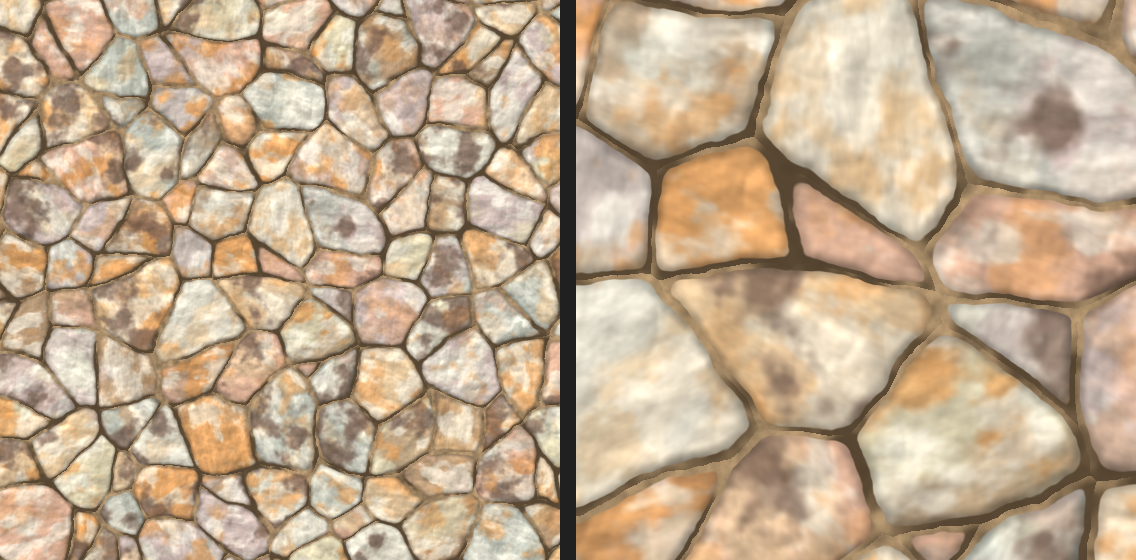
Left, the full canvas; right, a detail of the centre.
Write a Shadertoy shader that draws this texture.

```glsl
// Rubble stone wall: irregular, weathered, multicoloured stones set in sandy mortar.
#define CELLS 10.6        // stones across the canvas
#define JITTER 0.86       // scatter of the stone centres
#define SIZE_SPREAD 0.42  // difference between large and small stones
#define JOINT 0.036       // half width of the mortar joint
#define ROUNDING 0.035    // softness of the stone corners
#define ROUGHNESS 0.10    // raggedness of the stone outlines
#define RELIEF 1.15       // strength of the surface bumps
#define LIGHT normalize(vec2(-0.5, 0.85))

float hash(vec2 p) {
    vec3 q = fract(vec3(p.xyx) * 0.1031);
    q += dot(q, q.yzx + 33.33);
    return fract((q.x + q.y) * q.z);
}

vec2 hash2(vec2 p) {
    return vec2(hash(p + 11.3), hash(p + 57.7));
}

float noise(vec2 p) {
    vec2 i = floor(p), f = fract(p);
    f = f * f * (3.0 - 2.0 * f);
    return mix(mix(hash(i), hash(i + vec2(1, 0)), f.x),
               mix(hash(i + vec2(0, 1)), hash(i + vec2(1, 1)), f.x), f.y);
}

float fbm(vec2 p) {
    float sum = 0.0, amp = 0.533;
    for (int i = 0; i < 4; i++) {
        sum += amp * noise(p);
        p = mat2(1.6, 1.2, -1.2, 1.6) * p + 17.0;
        amp *= 0.5;
    }
    return sum;
}

mat2 rotation(float a) {
    return mat2(cos(a), sin(a), -sin(a), cos(a));
}

// Stone centre in xy, size weight in z
vec3 site(vec2 id) {
    return vec3(id + 0.5 + JITTER * (hash2(id) - 0.5), SIZE_SPREAD * hash(id + 91.0));
}

float power(vec2 p, vec3 s) {
    return dot(p - s.xy, p - s.xy) - s.z;
}

// Finds the stone at p; returns distance to its edge, its id and the outward direction
float findStone(vec2 p, out vec2 id, out vec2 outward) {
    vec2 base = floor(p);
    float best = 1e3;
    for (int k = 0; k < 25; k++) {
        vec2 cell = base + vec2(k % 5 - 2, k / 5 - 2);
        float d = power(p, site(cell));
        if (d < best) { best = d; id = cell; }
    }
    vec3 own = site(id);
    float sum = 1e-20;
    outward = vec2(0);
    for (int k = 0; k < 25; k++) {
        vec2 cell = base + vec2(k % 5 - 2, k / 5 - 2);
        if (cell == id) continue;
        vec3 other = site(cell);
        vec2 gap = other.xy - own.xy;
        float len = max(length(gap), 0.001);
        float w = exp(-(power(p, other) - best) / (2.0 * len * ROUNDING));
        sum += w;
        outward += w * gap / len;
    }
    outward /= sum;
    return -log(sum) * ROUNDING;
}

vec3 mineral(float h) {
    vec3 tones[8] = vec3[8](
        vec3(0.83, 0.81, 0.74), vec3(0.84, 0.73, 0.58), vec3(0.69, 0.70, 0.65),
        vec3(0.84, 0.62, 0.40), vec3(0.82, 0.66, 0.56), vec3(0.67, 0.56, 0.44),
        vec3(0.75, 0.68, 0.65), vec3(0.80, 0.76, 0.64));
    return tones[int(h * 7.999)];
}

// Rough broken surface: soft bumps with sharp creases
float height(vec2 p) {
    return 0.55 * fbm(p * 3.2) + 0.42 * abs(noise(p * 2.1 + 8.0) - 0.5)
         + 0.22 * abs(noise(p * 5.3 + 31.0) - 0.5);
}

vec3 stoneColor(vec2 p, vec2 id) {
    vec2 seed = hash2(id + 7.0);
    vec2 q = rotation(seed.x * 6.283) * (p - site(id).xy) + 60.0 * seed;
    float grain = fbm(q * vec2(3.0, 7.0));
    vec3 col = mix(mineral(hash(id + 3.0)), mineral(hash(id + 29.0)),
                   0.75 * smoothstep(0.45, 0.66, fbm(q * 1.7)));

    // Rust, pale crust and dark stains
    float rust = smoothstep(0.48, 0.68, fbm(q * 2.6 + 7.0)) * seed.y;
    col = mix(col, vec3(0.81, 0.56, 0.31), 0.75 * rust);
    float crust = smoothstep(0.46, 0.64, fbm(q * vec2(2.4, 3.6) + 23.0));
    col = mix(col, vec3(0.89, 0.87, 0.81), 0.62 * crust);
    float stain = smoothstep(0.50, 0.70, fbm(q * 2.2 + 41.0)) * step(0.55, hash(id + 77.0));
    col = mix(col, vec3(0.43, 0.34, 0.29), 0.75 * stain);
    col *= 0.83 + 0.40 * grain;

    // Relief lit from the upper left
    vec2 r = p + 30.0 * seed;
    float slope = height(r) - height(r + 0.05 * LIGHT);
    return col * (1.0 + RELIEF * clamp(slope, -0.22, 0.18));
}

void mainImage(out vec4 fragColor, in vec2 fragCoord) {
    vec2 p = fragCoord / iResolution.y * CELLS + 20.0;
    float aa = CELLS / iResolution.y;

    // Broad bends vary the stone shapes, fine ones chip their outlines
    vec2 bend = vec2(noise(p * 0.7), noise(p * 0.7 + 40.0)) - 0.5;
    vec2 chip = vec2(fbm(p * 3.5 + 5.0), fbm(p * 3.5 + 70.0)) - 0.5;
    vec2 id, outward;
    float edge = findStone(p + 0.55 * bend + ROUGHNESS * chip, id, outward);
    float inside = edge - JOINT * (0.6 + 0.8 * noise(p * 1.6 + 13.0));
    float facing = dot(outward, LIGHT);

    // Stone with worn, bevelled rim
    vec3 stone = stoneColor(p, id) * 1.04;
    stone *= 1.0 + 0.13 * facing * exp(-max(inside, 0.0) / 0.07);
    stone *= mix(0.74, 1.0, smoothstep(-0.01, 0.075, inside));

    // Sandy mortar with dark crevices below the stones
    vec3 mortar = vec3(0.66, 0.55, 0.41) * (0.66 + 0.62 * fbm(p * 9.0));
    float crevice = smoothstep(0.38, 0.62, fbm(p * 1.9 + 3.0) - 0.13 * facing);
    mortar = mix(mortar, vec3(0.29, 0.23, 0.16), 0.85 * crevice);

    vec3 col = mix(mortar, stone, smoothstep(-aa, aa, inside));
    fragColor = vec4(clamp(col, 0.0, 1.0), 1.0);
}
```
